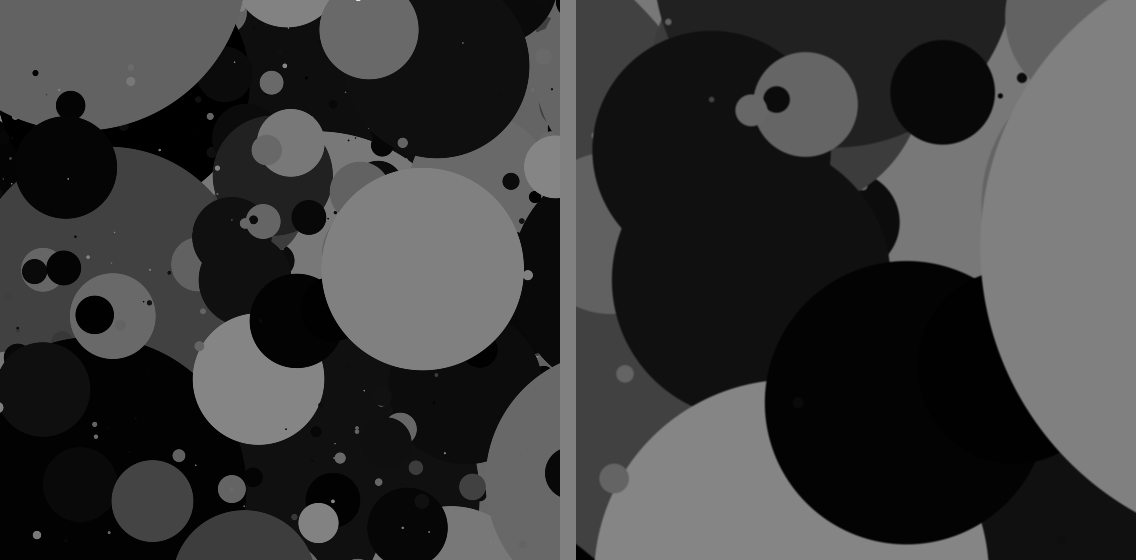
Left: the whole. Right: its middle third, enlarged.
Write a three.js fragment shader that draws this background.

```glsl
// Overlapping flat grey discs, from specks to giants, piled at random.
// Discs are composited from the top of the pile down: each layer is one
// large disc with many small ones beneath it, until the pixel is opaque.

varying vec2 vUv;

const int LAYERS = 56;              // large discs in the pile
const int SMALL_PER_LAYER = 20;     // small discs below each large one
const float EDGE = 0.0009;          // half width of the smoothed rim
const vec2 LARGE_RADIUS = vec2(0.09, 0.32);
const vec2 SMALL_RADIUS = vec2(0.0014, 0.09);
const float SMALL_BIAS = 2.0;       // higher gives more specks
const float LARGE_MARGIN = 0.15;    // overhang of centres past the canvas
const float SMALL_MARGIN = 0.05;
const float WHITE_CHANCE = 0.008;
const float WHITE = 0.9;
const float BACKDROP = 0.03;

// Evenly spreading sequences for the large discs: start and step
const vec2 PLACE_START = vec2(0.696, 0.515);
const vec2 PLACE_STEP = vec2(0.7549, 0.5698);
const vec2 TONE_SEQUENCE = vec2(0.88, 0.618);
const vec2 SIZE_SEQUENCE = vec2(0.55, 0.7321);

vec4 hash4(float n) {
  return fract(sin(n * vec4(12.9898, 78.233, 39.346, 57.583) + 1.7) * 43758.5453);
}

// Grey level for a pick in 0..1, each band as wide as its share
float greyTone(float pick) {
  if (pick < 0.43) return 0.07 * pick / 0.43;
  if (pick < 0.45) return 0.13;
  if (pick < 0.57) return mix(0.22, 0.27, (pick - 0.45) / 0.12);
  if (pick < 0.82) return mix(0.38, 0.42, (pick - 0.57) / 0.25);
  if (pick < 0.87) return 0.47;
  return mix(0.50, 0.53, (pick - 0.87) / 0.13);
}

// Radius spread evenly over the logarithm of the range
float logRadius(vec2 range, float t) {
  return range.x * pow(range.y / range.x, t);
}

vec2 spread(vec2 t, float margin) {
  return mix(vec2(-margin), vec2(1.0 + margin), t);
}

// Slides a disc under what is already there
void layDisc(vec2 centre, float radius, float tone, inout float shade, inout float clear) {
  float cover = 1.0 - smoothstep(-EDGE, EDGE, distance(vUv, centre) - radius);
  shade += clear * cover * tone;
  clear *= 1.0 - cover;
}

void main() {
  float shade = 0.0;
  float clear = 1.0;

  for (int layer = 0; layer < LAYERS; layer++) {
    float k = float(layer);

    // Large disc
    vec2 place = spread(fract(PLACE_START + k * PLACE_STEP), LARGE_MARGIN);
    float size = fract(SIZE_SEQUENCE.x + k * SIZE_SEQUENCE.y);
    float pick = fract(TONE_SEQUENCE.x + k * TONE_SEQUENCE.y);
    layDisc(place, logRadius(LARGE_RADIUS, size), greyTone(pick), shade, clear);
    if (clear < 0.004) break;

    // Small discs and specks
    for (int j = 0; j < SMALL_PER_LAYER; j++) {
      vec4 rnd = hash4(k * float(SMALL_PER_LAYER) + float(j) + 1.0);
      float radius = logRadius(SMALL_RADIUS, pow(rnd.z, SMALL_BIAS));
      float tone = rnd.w > 1.0 - WHITE_CHANCE ? WHITE : greyTone(rnd.w);
      layDisc(spread(rnd.xy, SMALL_MARGIN), radius, tone, shade, clear);
    }
    if (clear < 0.004) break;
  }

  gl_FragColor = vec4(vec3(shade + clear * BACKDROP), 1.0);
}
```
